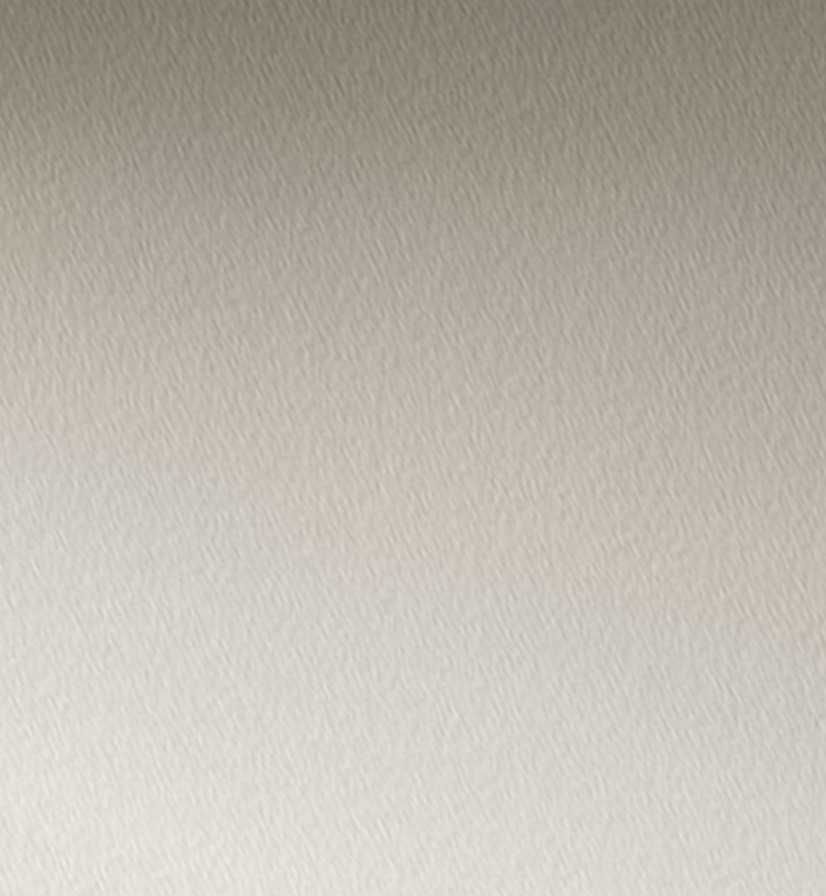
Reproduce this texture procedurally as a Shadertoy shader.

```glsl
// Softly lit, warm grey embossed paper with short slanted grain strokes

float hash(vec2 cell) {
    return fract(sin(dot(cell, vec2(127.1, 311.7))) * 43758.5453);
}

// Smooth value noise in 0..1
float noise(vec2 p) {
    vec2 cell = floor(p);
    vec2 f = fract(p);
    f = f * f * (3.0 - 2.0 * f);
    float low = mix(hash(cell), hash(cell + vec2(1.0, 0.0)), f.x);
    float high = mix(hash(cell + vec2(0.0, 1.0)), hash(cell + vec2(1.0, 1.0)), f.x);
    return mix(low, high, f.y);
}

float ramp(float start, float end, float x) {
    return clamp((x - start) / (end - start), 0.0, 1.0);
}

// Coordinates across (x) and along (y) strokes leaning by the given angle
vec2 strokeSpace(vec2 p, float lean) {
    float c = cos(lean);
    float s = sin(lean);
    return vec2(c * p.x + s * p.y, -s * p.x + c * p.y);
}

// Relief height: short irregular strokes over a wavering twill
float paperHeight(vec2 p, float lean) {
    vec2 q = strokeSpace(p, lean);
    float strokes = noise(q * vec2(230.0, 112.0));
    float waver = 5.0 * noise(p * 38.0 + 7.0);
    float twill = 0.5 + 0.5 * sin(q.x * 700.0 + waver);
    float breaks = noise(q * vec2(120.0, 105.0) + 31.0);
    return strokes + 0.5 * twill * breaks;
}

// Light falling on the relief from one side
float emboss(vec2 p, vec2 lightStep, float lean) {
    return paperHeight(p + lightStep, lean) - paperHeight(p - lightStep, lean);
}

// Paper colour from shade (0) to full light (1)
vec3 paperColor(float light) {
    const vec3 shade = vec3(0.525, 0.495, 0.443);
    const vec3 taupe = vec3(0.582, 0.552, 0.500);
    const vec3 stone = vec3(0.668, 0.644, 0.596);
    const vec3 sand  = vec3(0.742, 0.717, 0.671);
    const vec3 pearl = vec3(0.792, 0.772, 0.738);
    const vec3 mist  = vec3(0.834, 0.818, 0.794);
    const vec3 ivory = vec3(0.892, 0.879, 0.852);
    vec3 color = mix(shade, taupe, ramp(0.0, 0.12, light));
    color = mix(color, stone, ramp(0.12, 0.25, light));
    color = mix(color, sand, ramp(0.25, 0.40, light));
    color = mix(color, pearl, ramp(0.40, 0.55, light));
    color = mix(color, mist, ramp(0.55, 0.70, light));
    return mix(color, ivory, ramp(0.70, 1.0, light));
}

void mainImage(out vec4 fragColor, in vec2 fragCoord) {
    vec2 uv = fragCoord / iResolution.xy;
    vec2 p = fragCoord / iResolution.y;

    // Broad light, strongest at the lower left
    float light = (1.0 - uv.y) * mix(1.15, 0.73, uv.x);
    light += 0.025 * (noise(p * 4.0 + 3.0) - 0.5);
    vec3 color = paperColor(light);

    // Faint warm and cool patches
    float warmth = noise(p * 5.0 + 19.0) - 0.5;
    color += warmth * vec3(0.006, 0.0, -0.008);

    // Slanted relief, a little flatter in the bright area
    float strength = mix(0.066, 0.046, smoothstep(0.3, 0.9, light));
    float relief = emboss(p, vec2(-0.0018, 0.0008), 0.46);
    float fineGrain = noise(p * 270.0 + 53.0) - 0.5;
    color += strength * relief + 0.024 * fineGrain;

    // Gentle uneven shading between groups of strokes
    float mottle = noise(p * 60.0 + 83.0) - 0.5;
    color += 0.008 * mottle;

    fragColor = vec4(clamp(color, 0.0, 1.0), 1.0);
}
```
